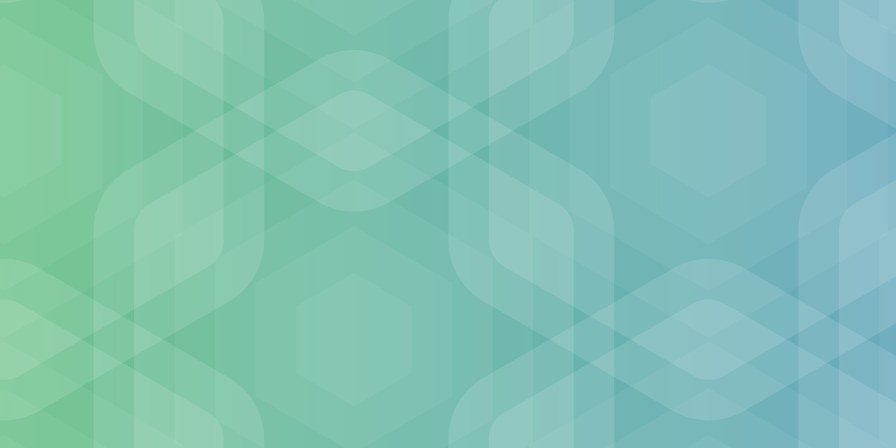
A WebGL 2 fragment shader for this background:

```glsl
#version 300 es
precision highp float;
// Translucent nested hexagons over a green-to-blue gradient.
// Two interleaved lattices of rounded hexagons overlap at their corners; each
// hexagon is six white veils cut from one distance field at even steps inward.

uniform vec2 u_resolution;
out vec4 fragColor;

// Signed distance to a hexagon with vertical sides and the given half width.
float hexagonDistance(vec2 p, float halfWidth) {
    const vec2 slant = vec2(-0.866025, 0.5);
    p = abs(p.yx);
    p -= 2.0 * min(dot(slant, p), 0.0) * slant;
    float halfSide = 0.57735 * halfWidth;
    p -= vec2(clamp(p.x, -halfSide, halfSide), halfWidth);
    return length(p) * sign(p.y);
}

// Share of the background that shows through one stack of veils.
float stackTransmission(vec2 p, float pixel) {
    float dist = hexagonDistance(p, 0.422) - 0.159;
    float transmission = 1.0;
    for (int level = 0; level < 6; level++) {
        float inset = dist + 0.0904 * float(level);
        float coverage = clamp(0.5 - inset / pixel, 0.0, 1.0);
        float opacity = level < 2 ? 0.12 : 0.05;
        transmission *= 1.0 - opacity * coverage;
    }
    return transmission;
}

// Horizontal blend through green, teal and blue.
vec3 backgroundGradient(float t) {
    vec3 green = vec3(0.27, 0.69, 0.42);
    vec3 teal = vec3(0.24, 0.63, 0.56);
    vec3 blue = vec3(0.24, 0.57, 0.66);
    return t < 0.5 ? mix(green, teal, t * 2.0) : mix(teal, blue, t * 2.0 - 1.0);
}

void main() {
    vec2 uv = gl_FragCoord.xy / u_resolution.y;
    float pixel = 1.0 / u_resolution.y;
    const vec2 period = vec2(1.573, 0.932);

    float transmission = 1.0;
    for (int lattice = 0; lattice < 2; lattice++) {
        vec2 p = uv - vec2(0.790, 0.242) - float(lattice) * vec2(0.7917, 0.466);
        p -= period * round(p / period);
        // Stacks are taller than a cell, so the nearest row above or below counts too.
        float nextRow = p.y < 0.0 ? period.y : -period.y;
        transmission *= stackTransmission(p, pixel);
        transmission *= stackTransmission(p + vec2(0.0, nextRow), pixel);
    }

    vec3 background = backgroundGradient(gl_FragCoord.x / u_resolution.x);
    fragColor = vec4(mix(vec3(1.0), background, transmission), 1.0);
}
```
